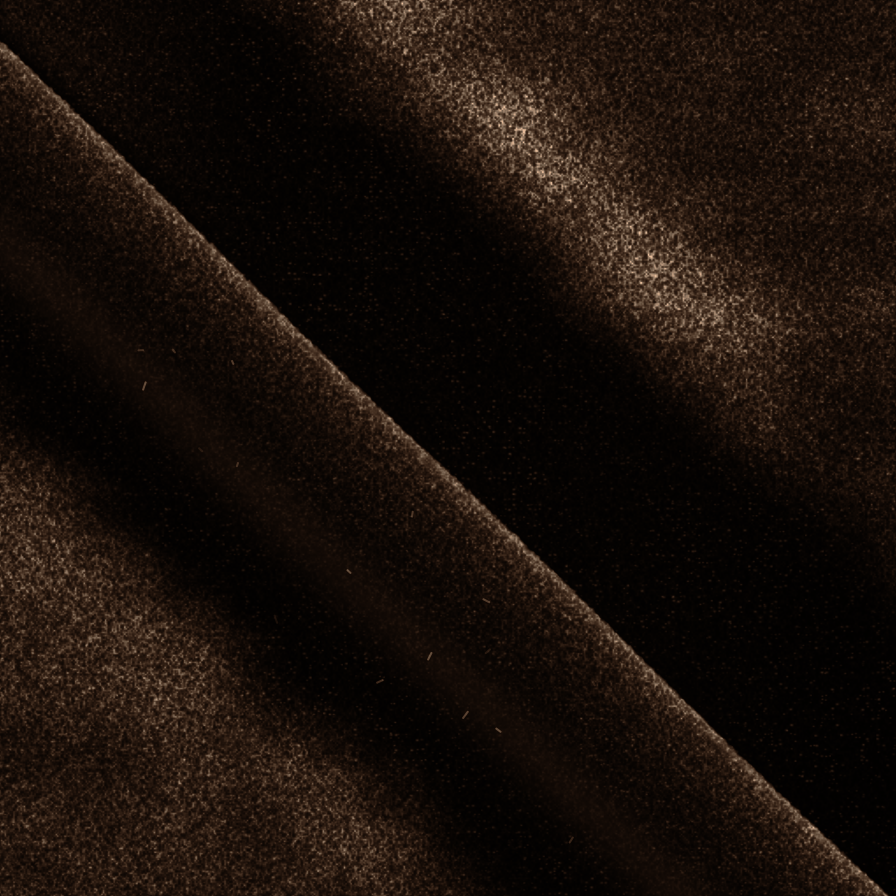
A Shadertoy shader for this texture:

```glsl
// Dark brown velvet with a sharp diagonal fold, lit along its rim.
// Light is a profile across the fold, mottled by soft noise, broken up by
// woven pile grain, then sprinkled with glints and loose fibres.

float hash(vec2 p) {
    vec3 q = fract(vec3(p.xyx) * 0.1031);
    q += dot(q, q.yzx + 33.33);
    return fract((q.x + q.y) * q.z);
}

float noise(vec2 p) {
    vec2 i = floor(p), f = fract(p);
    f = f * f * (3.0 - 2.0 * f);
    return mix(mix(hash(i), hash(i + vec2(1, 0)), f.x),
               mix(hash(i + vec2(0, 1)), hash(i + vec2(1, 1)), f.x), f.y);
}

float fbm(vec2 p) {
    float sum = 0.0, amp = 0.533;
    for (int i = 0; i < 4; i++) {
        sum += amp * noise(p);
        p = mat2(1.6, 1.2, -1.2, 1.6) * p + 7.3;
        amp *= 0.5;
    }
    return sum;
}

float bump(float x, float center, float width) {
    float t = (x - center) / width;
    return exp(-t * t);
}

// Soft oval of light, stretched along the fold's direction.
float glow(vec2 uv, vec2 center, vec2 size) {
    vec2 q = mat2(0.72, 0.69, -0.69, 0.72) * (uv - center) / size.yx;
    return exp(-dot(q, q));
}

// Cloth behind the fold: deep shadow rising to a broad, bright ridge.
float backLight(vec2 uv, float d, float mottle) {
    float rise = smoothstep(0.19, 0.33, d + 0.03 * (mottle - 0.5));
    float ridge = bump(d, 0.335, 0.055) * smoothstep(0.27, 0.45, uv.x)
                * (1.0 - smoothstep(0.70, 0.98, uv.x));
    float light = 0.017 + rise * (0.095 + 0.06 * mottle);
    light += 0.19 * ridge * (0.55 + 0.7 * mottle);
    light += 0.10 * bump(length((uv - vec2(0.73, 0.69)) * vec2(1.0, 1.7)), 0.0, 0.07);
    float streak = noise(uv * vec2(5.0, 38.0) + 4.0);
    light *= 1.0 - 0.3 * rise * streak * smoothstep(0.55, 0.8, uv.x);
    light *= 1.0 - 0.45 * smoothstep(0.7, 1.0, uv.x) * (1.0 - smoothstep(0.35, 0.65, uv.y));
    return light + 0.055 * (1.0 - smoothstep(0.0, 0.30, uv.x)) * smoothstep(0.0, 0.03, d);
}

// Front of the fold: bright rim, soft shoulder, faint band, valley, lower cloth.
float frontLight(vec2 uv, float t, float mottle) {
    float light = 0.014 + 0.30 * exp(-t / 0.010) + 0.10 * exp(-t / 0.035);
    light += 0.065 * bump(t, 0.0, 0.11) + 0.055 * bump(t, 0.16, 0.033);
    float cloth = smoothstep(0.25, 0.38, t + 0.04 * (mottle - 0.5));
    light += cloth * (0.085 + 0.07 * mottle);
    light += 0.09 * cloth * (glow(uv, vec2(0.04, 0.38), vec2(0.07, 0.07))
           + glow(uv, vec2(0.16, 0.26), vec2(0.07, 0.10))
           + glow(uv, vec2(0.36, 0.12), vec2(0.07, 0.12)));
    return light;
}

// Small bright pile tips scattered one per cell.
float glints(vec2 uv, float scale, float density) {
    vec2 p = uv * scale, cell = floor(p);
    vec2 tip = 0.3 + 0.4 * vec2(hash(cell + 11.0), hash(cell + 47.0));
    vec2 q = (p - cell - tip) * vec2(1.0, 1.3);
    float lit = step(1.0 - density, hash(cell + 83.0));
    return lit * exp(-dot(q, q) * 11.0) * (0.2 + 0.8 * hash(cell + 5.0));
}

float segment(vec2 p, vec2 a, vec2 b) {
    vec2 ab = b - a;
    return length(p - a - ab * clamp(dot(p - a, ab) / dot(ab, ab), 0.0, 1.0));
}

// Loose hairs lying on the front of the fold.
float fibres(vec2 uv, float px) {
    float sum = 0.0;
    for (int i = 0; i < 22; i++) {
        float k = float(i), x = 0.02 + 0.68 * hash(vec2(k, 3.0));
        vec2 a = vec2(x, 0.90 - 0.96 * x - 0.30 * hash(vec2(k, 9.0)));
        float angle = 6.28 * hash(vec2(k, 17.0));
        vec2 b = a + (0.003 + 0.007 * hash(vec2(k, 29.0))) * vec2(cos(angle), sin(angle));
        float line = 1.0 - smoothstep(0.0004, 0.0008 + px, segment(uv, a, b));
        sum += line * hash(vec2(k, 37.0));
    }
    return sum;
}

// Maps light to brown, warmer in shadow and paler in highlights.
vec3 velvetColor(float light) {
    return light * vec3(1.0, min(0.50 + 0.72 * light, 0.82), min(0.23 + 0.95 * light, 0.67));
}

void mainImage(out vec4 fragColor, in vec2 fragCoord) {
    vec2 uv = fragCoord / iResolution.xy;
    float px = 1.0 / iResolution.y;

    // Signed distance from the fold's edge, positive behind it.
    float d = 0.72 * (uv.y - 0.954 + 0.963 * uv.x) - 0.0015 * sin(uv.x * 13.0);
    d += 0.0025 * (noise(uv * 240.0) - 0.5);

    float mottle = smoothstep(0.15, 0.85, fbm(uv * vec2(11.0, 14.0) + 2.7));
    float behind = smoothstep(-0.0012 - px, 0.0012 + px, d);
    float light = mix(frontLight(uv, max(-d, 0.0), mottle), backLight(uv, d, mottle), behind);

    // Pile grain over a fine woven grid, calmer on the band and the rim.
    float grain = 0.55 * noise(uv * vec2(330.0, 250.0)) + 0.45 * noise(uv * 510.0 + 31.0);
    float weave = sin(uv.y * 620.0 + 2.0 * noise(uv * 45.0)) * sin(uv.x * 560.0);
    float calm = 0.6 * bump(d, -0.165, 0.04) + 0.4 * bump(d, 0.0, 0.012);
    light *= mix(0.94 * exp(2.3 * (grain - 0.5) + 0.16 * weave), 1.0, calm);

    // Glints show in the shadows and grow with the surrounding light.
    float sparkle = glints(uv, 175.0, 0.17) + 0.8 * glints(uv + 0.37, 235.0, 0.13);
    light += sparkle * (0.19 + 0.6 * min(light, 0.2)) * (1.0 - calm)
           * (0.35 + 0.65 * noise(uv * 9.0));
    light += 0.35 * fibres(uv, px);

    fragColor = vec4(velvetColor(clamp(light, 0.0, 0.9)), 1.0);
}
```
